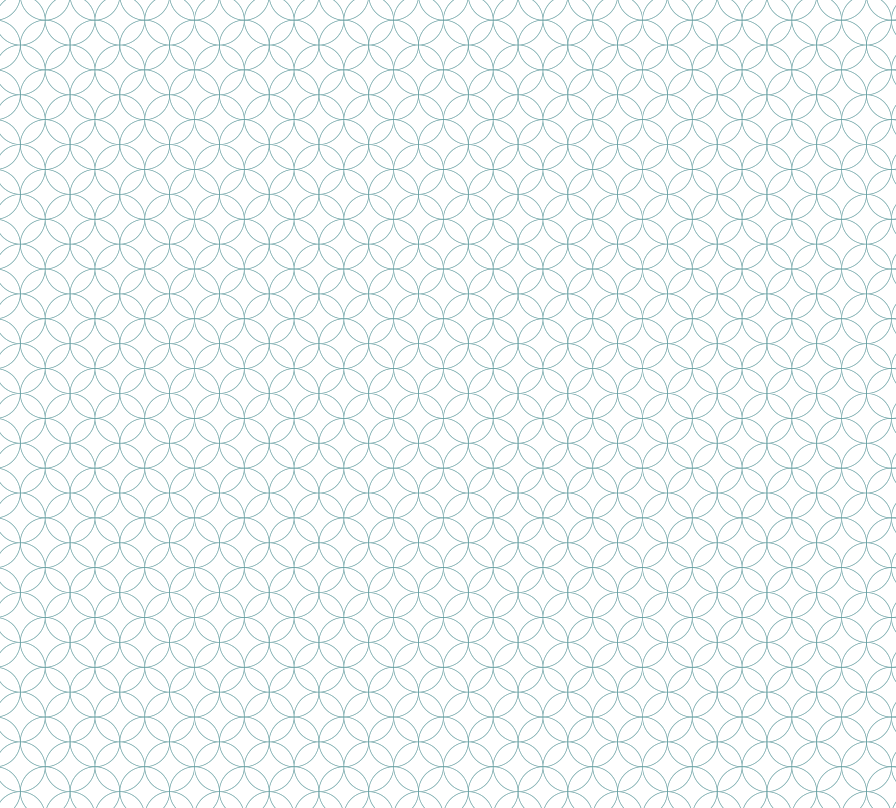
Reproduce this pattern procedurally as a Shadertoy shader.

```glsl
#define STEPS_ACROSS 36.0               // circle radii across the canvas width
#define CIRCLE_ORIGIN vec2(1.815, 0.656) // one circle centre, in radii
#define LINE_WIDTH 0.027                // in radii
#define PAPER vec3(1.0)
#define INK vec3(0.38, 0.61, 0.62)

// Share of a pixel covered by a unit circle's outline; stays correct for hairlines.
float ringCoverage(vec2 p, vec2 centre, float pixel) {
    float d = abs(length(p - centre) - 1.0);
    float overlap = 0.5 * (LINE_WIDTH + pixel) - d;
    return clamp(overlap / pixel, 0.0, min(1.0, LINE_WIDTH / pixel));
}

void mainImage(out vec4 fragColor, in vec2 fragCoord) {
    float pixel = STEPS_ACROSS / iResolution.x;
    vec2 p = fragCoord * pixel - CIRCLE_ORIGIN;

    // Fold the two-radius tile into one quadrant around a circle centre.
    vec2 q = abs(mod(p + 1.0, 2.0) - 1.0);

    // Home circle, its diagonal neighbour and the two tangent ones.
    float clear = 1.0;
    clear *= 1.0 - ringCoverage(q, vec2(0.0), pixel);
    clear *= 1.0 - ringCoverage(q, vec2(1.0), pixel);
    clear *= 1.0 - ringCoverage(q, vec2(2.0, 0.0), pixel);
    clear *= 1.0 - ringCoverage(q, vec2(0.0, 2.0), pixel);

    fragColor = vec4(mix(INK, PAPER, clear), 1.0);
}
```
